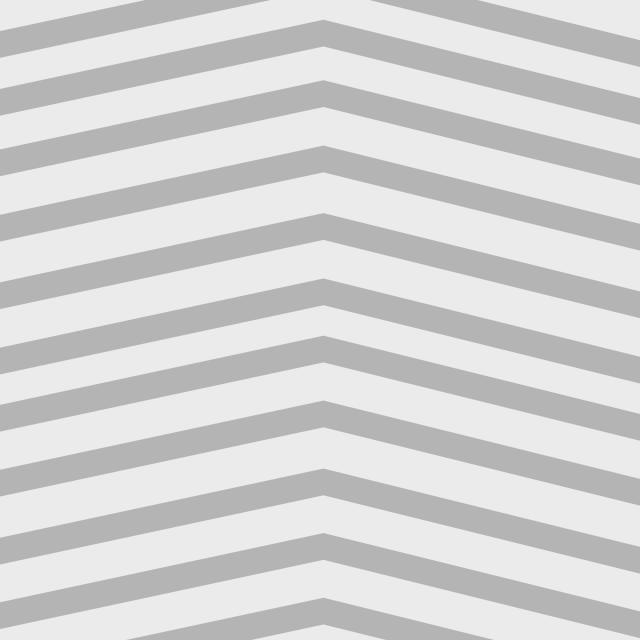
A Shadertoy shader for this pattern:

```glsl
// Grey chevron stripes, unevenly spaced, folded along a near-central ridge.

const int   STRIPE_COUNT = 11;
const float RIDGE_X      = 0.5055;  // where the stripes fold
const float SLOPE_LEFT   = 0.2139;
const float SLOPE_RIGHT  = 0.2474;
const float THICKNESS    = 0.0418;  // measured vertically
const float FIRST_EDGE   = -0.0599; // top edge of stripe 0, down from the top
const float PITCH        = 0.09935; // mean spacing
const vec3  PAPER        = vec3(0.92);
const vec3  STRIPE       = vec3(0.706);

// Layered sines that shift each stripe from its regular place.
float spacingDrift(float index) {
    const vec4 amplitude = vec4(0.0028, 0.0056, 0.0015, 0.0017);
    const vec4 phase     = vec4(-0.921, -0.769, 2.012, 0.07);
    float angle = 6.28319 * index / 10.0;
    return dot(amplitude, cos(vec4(1.0, 2.0, 3.0, 4.0) * angle - phase)) - 0.0064;
}

// Depth below the top once the slopes on both sides are flattened.
float foldedDepth(vec2 uv, float ridgeX, float slope) {
    return 1.0 - uv.y - slope * abs(uv.x - ridgeX);
}

// Signed distance to a stripe, corrected for its slope.
float stripeDistance(float depth, float topEdge, float thickness, float slope) {
    float halfWidth = 0.5 * thickness;
    return (abs(depth - topEdge - halfWidth) - halfWidth) / sqrt(1.0 + slope * slope);
}

// Smooth edge, one pixel wide.
float coverage(float dist, float pixel) {
    return clamp(0.5 - dist / pixel, 0.0, 1.0);
}

void mainImage(out vec4 fragColor, in vec2 fragCoord) {
    vec2 uv = fragCoord / iResolution.xy;
    float pixel = 1.0 / iResolution.y;
    float slope = uv.x < RIDGE_X ? SLOPE_LEFT : SLOPE_RIGHT;
    float depth = foldedDepth(uv, RIDGE_X, slope);

    // Nearest of all stripes
    float dist = 1.0;
    for (int i = 0; i < STRIPE_COUNT; i++) {
        float index = float(i);
        float topEdge = FIRST_EDGE + PITCH * index + spacingDrift(index);
        dist = min(dist, stripeDistance(depth, topEdge, THICKNESS, slope));
    }

    fragColor = vec4(mix(PAPER, STRIPE, coverage(dist, pixel)), 1.0);
}
```
